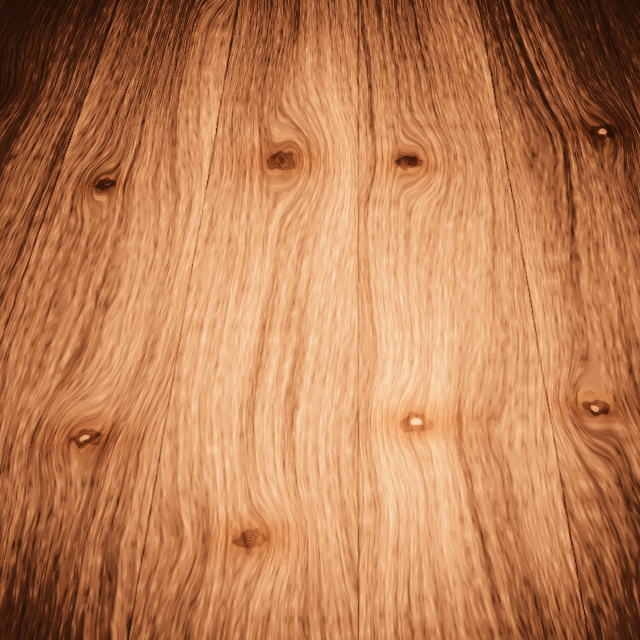
This texture is drawn by a three.js fragment shader. Its source:

```glsl
// Warm wooden planks receding slightly upward, lit in the middle and dark at the corners.
// Each plank has a grain field bent around scattered knots; rings, fibres and pores
// follow that field, and the summed tone is coloured by a dark-to-pale wood ramp.
varying vec2 vUv;

const vec3 UMBER  = vec3(0.33, 0.15, 0.07);
const vec3 BROWN  = vec3(0.50, 0.26, 0.14);
const vec3 RUSSET = vec3(0.66, 0.38, 0.22);
const vec3 TAN    = vec3(0.79, 0.51, 0.32);
const vec3 HONEY  = vec3(0.89, 0.64, 0.44);
const vec3 CREAM  = vec3(0.94, 0.73, 0.55);
const vec3 GLINT  = vec3(0.98, 0.85, 0.70);

const float VANISH_X = 0.56;      // column the planks converge toward
const float TAPER = 0.48;         // how much narrower they are at the top
const float PLANK_WIDTH = 0.36;
const float SEAM_WIDTH = 0.0016;
const float KNOT_SPACING = 0.62;  // one knot per this length of plank
const float RING_FREQ = 45.0;
const vec2 FIBRE_FREQ = vec2(150.0, 10.0);
const vec2 PORE_FREQ = vec2(210.0, 38.0);
const vec2 LIGHT_CENTER = vec2(0.53, 0.45);
const float LIGHT_TONE = 0.88;
const float LIGHT_FALLOFF = 2.2;

float hash(vec2 p) {
  return fract(sin(dot(p, vec2(127.1, 311.7))) * 43758.545);
}

vec2 gradientAt(vec2 cell) {
  float angle = 6.2832 * hash(cell);
  return vec2(cos(angle), sin(angle));
}

float gradientNoise(vec2 p) {
  vec2 i = floor(p), f = fract(p);
  vec2 e = vec2(0.0, 1.0);
  vec2 w = f * f * f * (f * (f * 6.0 - 15.0) + 10.0);
  float low = mix(dot(gradientAt(i), f),
                  dot(gradientAt(i + e.yx), f - e.yx), w.x);
  float high = mix(dot(gradientAt(i + e.xy), f - e.xy),
                   dot(gradientAt(i + e.yy), f - e.yy), w.x);
  return mix(low, high, w.y);
}

vec3 woodRamp(float t) {
  vec3 c = UMBER * clamp(0.95 + 1.6 * min(t - 0.05, 0.0), 0.45, 1.0);
  c = mix(c, BROWN, clamp((t - 0.05) / 0.125, 0.0, 1.0));
  c = mix(c, RUSSET, clamp((t - 0.175) / 0.155, 0.0, 1.0));
  c = mix(c, TAN, clamp((t - 0.33) / 0.17, 0.0, 1.0));
  c = mix(c, HONEY, clamp((t - 0.50) / 0.205, 0.0, 1.0));
  c = mix(c, CREAM, clamp((t - 0.705) / 0.205, 0.0, 1.0));
  return mix(c, GLINT, clamp((t - 0.91) / 0.30, 0.0, 1.0));
}

// Adds the knots of one plank: x bends the grain, y is tone, z is warm stain.
vec3 knots(vec2 p, float plank) {
  vec3 sum = vec3(0.0);
  float row = floor(p.y / KNOT_SPACING);
  for (int k = -1; k <= 1; k++) {
    vec2 id = vec2(plank * 7.0 + 3.0, row + float(k));
    vec2 center = vec2(PLANK_WIDTH * mix(0.2, 0.8, hash(id)),
                       KNOT_SPACING * (id.y + mix(0.2, 0.8, hash(id + 31.0))));
    float size = mix(0.010, 0.024, hash(id + 57.0));
    float side = hash(id + 83.0) < 0.5 ? -1.0 : 1.0;
    vec2 d = (p - center) / size;

    // Grain parts around the knot and sweeps to one side of it
    vec2 near = d / vec2(3.0, 4.5), wide = d / vec2(7.0, 4.5);
    sum.x += size * (1.8 * side * exp(-dot(wide, wide)) - 0.9 * d.x * exp(-dot(near, near)));

    // Ragged core with growth rings, a cracked rim and a pale chip
    float r = length(d * vec2(0.75, 1.25)) + 0.7 * gradientNoise(d * 1.1 + id * 5.3);
    float core = 1.0 - smoothstep(0.5, 1.2, r);
    float rim = exp(-pow((r - 1.0) * 5.0, 2.0));
    float chip = (1.0 - smoothstep(0.25, 0.45, r)) * step(0.45, hash(id + 97.0));
    float tail = exp(-dot(d * vec2(0.22, 0.5), d * vec2(0.22, 0.5)));
    sum.y += core * (0.08 * sin(r * 16.0) - 0.22) - 0.22 * rim - 0.17 * tail + 0.55 * chip;
    sum.z += tail * (1.0 - chip);
  }
  return sum;
}

void main() {
  // Plank space: across and along, with even perspective shrinkage
  float scale = 1.0 - TAPER * vUv.y;
  vec2 board = vec2((vUv.x - VANISH_X) / scale, -log(scale) / TAPER);
  float plank = floor(board.x / PLANK_WIDTH);
  vec2 p = vec2(board.x - plank * PLANK_WIDTH, board.y);
  float seed = plank * 17.3;
  vec3 knot = knots(p, plank);

  // Grain field: tilted, wavering and bent by the knots
  float grain = p.x + knot.x + 0.07 * (hash(vec2(plank, 4.0)) - 0.5) * p.y;
  grain += 0.075 * gradientNoise(vec2(p.x * 4.0 + seed, p.y * 1.7));
  grain += 0.006 * gradientNoise(vec2(p.x * 20.0 + seed, p.y * 9.0));

  // Broad bands, streaks and rare dark mineral lines
  float tone = 0.26 * gradientNoise(vec2(grain * 9.0 + seed, p.y * 1.3));
  tone += 0.22 * gradientNoise(vec2(grain * 42.0 + seed, p.y * 1.6 + 9.0));
  tone -= 0.24 * smoothstep(0.26, 0.52, gradientNoise(vec2(grain * 24.0 + seed, p.y * 1.1 + 40.0)));

  // Growth rings darken slowly and end abruptly
  float phase = fract(grain * RING_FREQ + 1.4 * gradientNoise(vec2(grain * 8.0 + seed, p.y * 0.8)));
  float ring = phase * phase * (1.0 - smoothstep(0.82, 1.0, phase)) - 0.22;
  tone -= ring * (0.20 + 0.26 * gradientNoise(vec2(grain * 6.0 - seed, p.y * 2.0 + 20.0)));

  // Fibres and short pale or dark pores
  tone += 0.20 * gradientNoise(vec2(grain, p.y) * FIBRE_FREQ + seed);
  float pore = gradientNoise(vec2(grain, p.y) * PORE_FREQ - seed);
  tone += 0.15 * smoothstep(0.12, 0.42, pore) - 0.14 * smoothstep(0.12, 0.42, -pore);

  // Light pool, plank variation and seams
  vec2 away = vUv - LIGHT_CENTER;
  tone += LIGHT_TONE - LIGHT_FALLOFF * dot(away, away) + knot.y;
  tone += 0.10 * (hash(vec2(plank, 12.0)) - 0.5);
  float seam = min(p.x, PLANK_WIDTH - p.x) * scale;
  tone -= 0.26 * (1.0 - smoothstep(0.3 * SEAM_WIDTH, 1.6 * SEAM_WIDTH, seam));

  vec3 color = woodRamp(tone) * mix(vec3(1.0), vec3(1.0, 0.90, 0.78), min(knot.z, 1.0));
  gl_FragColor = vec4(color, 1.0);
}
```
